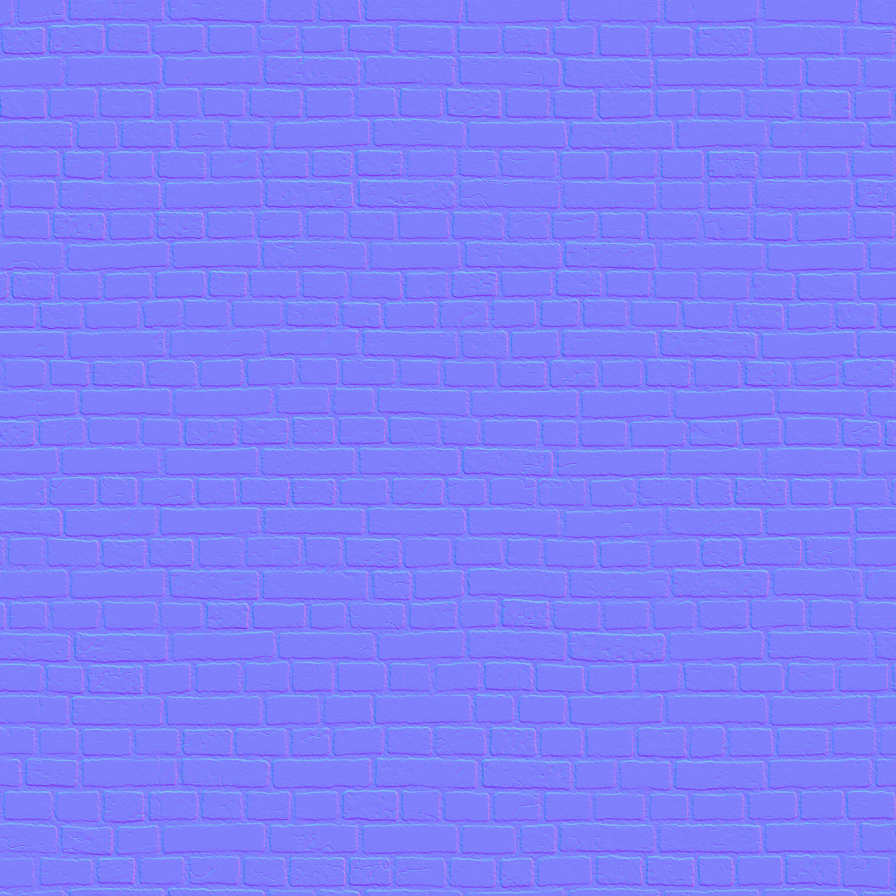
Write a three.js fragment shader that draws this texture map.

```glsl
// Tangent-space normal map of a worn brick wall: 29 courses of headers and stretchers.
varying vec2 vUv;

const float COURSES = 29.0;
const float SLOTS = 18.0;          // header widths across the wall
const float MORTAR_HALF = 0.0027;
const float CORNER = 0.004;
const float RELIEF = 0.00092;      // brick height above the deepest mortar
const float STEP = 0.0005;         // sampling distance for slopes
const float PI = 3.14159;

float hash(vec2 p) {
  vec3 q = fract(vec3(p.xyx) * 0.1031);
  q += dot(q, q.yzx + 33.33);
  return fract((q.x + q.y) * q.z);
}

// Value noise that tiles after an integer number of cells.
float noise(vec2 uv, vec2 cells) {
  vec2 p = uv * cells;
  vec2 i = floor(p), f = fract(p);
  f = f * f * (3.0 - 2.0 * f);
  vec2 a = mod(i, cells), b = mod(i + 1.0, cells);
  return mix(mix(hash(a), hash(vec2(b.x, a.y)), f.x),
             mix(hash(vec2(a.x, b.y)), hash(b), f.x), f.y);
}

float roundBox(vec2 p, vec2 halfSize, float radius) {
  vec2 q = abs(p) - halfSize + radius;
  return length(max(q, 0.0)) + min(max(q.x, q.y), 0.0) - radius;
}

// Position of an upright joint, in slots.
float joint(float k, float row) {
  return k + 0.26 * (hash(vec2(mod(k, SLOTS), row + 7.0)) - 0.5);
}

// Stretchers alternate with headers; two header courses meet at row 10.
float isStretcher(float row) {
  return mod(row + step(9.5, row), 2.0) < 0.5 ? 1.0 : 0.0;
}

// Courses are a little lower above the middle of the wall and taller below it.
float courseHeight(vec2 uv) {
  float down = 1.0 - uv.y;
  float swell = sin(PI * down);
  down += 0.0095 * swell * swell - 0.006 * sin(2.0 * PI * down);
  return down * COURSES + 0.245 + 0.16 * (noise(uv, vec2(9.0, 15.0)) - 0.5);
}

// Signed distance to the nearest brick in x, random brick value in y.
vec2 brick(vec2 uv) {
  float v = courseHeight(uv);
  float row = mod(floor(v), COURSES);
  float stretcher = isStretcher(row);
  float seed = hash(vec2(row, 51.0));
  float u = uv.x * SLOTS - mix(0.65 + 0.5 * seed, 1.25 + 0.3 * seed, stretcher);

  // Each pair of slots holds one long brick or two short ones.
  float k = 2.0 * floor(u * 0.5);
  if (u < joint(k, row)) k -= 2.0;
  else if (u >= joint(k + 2.0, row)) k += 2.0;
  float left = joint(k, row), right = joint(k + 2.0, row);
  float middle = joint(k + 1.0, row);
  float splitChance = mix(0.97, 0.12, stretcher);
  if (hash(vec2(mod(k, SLOTS) + 31.0, row)) < splitChance) {
    if (u < middle) right = middle;
    else left = middle;
  }

  float id = hash(vec2(mod(floor(left + 0.5), SLOTS) + 73.0, row));
  vec2 center = vec2(u - 0.5 * (left + right), 0.5 - fract(v));
  center.y += center.x * 0.07 * (id - 0.5);
  vec2 halfSize = vec2((right - left) * 0.5 / SLOTS, 0.5 / COURSES) - MORTAR_HALF;
  return vec2(roundBox(center / vec2(SLOTS, COURSES), halfSize, CORNER), id);
}

// Short jagged fissures that appear only in a few patches.
float cracks(vec2 uv) {
  float bend = 0.012 * noise(uv, vec2(90.0)) + 0.004 * noise(uv, vec2(260.0));
  float line = abs(noise(uv + bend, vec2(30.0, 44.0)) - 0.5);
  float patches = smoothstep(0.72, 0.82, noise(uv, vec2(27.0, 33.0)));
  return (1.0 - smoothstep(0.0, 0.04, line)) * patches;
}

float height(vec2 uv) {
  vec2 b = brick(uv);
  float grain = noise(uv, vec2(430.0, 470.0));
  float fine = noise(uv, vec2(260.0));
  float medium = noise(uv, vec2(120.0, 150.0));
  float broad = noise(uv, vec2(50.0));

  // Ragged arrises with a gentle shoulder behind them
  float edge = b.x + 0.0013 * (fine - 0.5) + 0.0012 * (medium - 0.5) + 0.0018 * (broad - 0.5);
  float face = 1.0 - smoothstep(-0.0014, 0.001, edge);
  float shoulder = 1.0 - smoothstep(-0.0055, 0.0, edge);

  // Grain, pits and fissures on the faces
  float rough = mix(0.4, 1.7, b.y * b.y * b.y);
  float pits = smoothstep(0.78, 0.92, noise(uv, vec2(190.0, 230.0)));
  float wear = 0.00006 * grain + 0.0001 * fine + 0.0001 * medium + 0.0001 * broad - 0.00018 * pits;
  float surface = RELIEF + 0.0002 * shoulder + rough * wear - 0.0003 * cracks(uv);

  // Mortar fills the joints unevenly, and sand clings to the brick rims
  float fill = noise(uv, vec2(60.0, 40.0));
  float mortar = RELIEF * 0.5 * fill * fill + 0.0002 * fine + 0.0003 * medium;
  float sand = 0.00028 * grain * (1.0 - shoulder);
  return mix(mortar, surface, face) + sand;
}

void main() {
  vec2 dx = vec2(STEP, 0.0), dy = vec2(0.0, STEP);
  vec2 slope = vec2(0.85 * (height(vUv + dx) - height(vUv - dx)),
                    height(vUv + dy) - height(vUv - dy)) / (2.0 * STEP);
  vec3 normal = normalize(vec3(-slope, 1.0));
  gl_FragColor = vec4(0.5 + normal * vec3(0.5, 0.5, 0.49), 1.0);
}
```
